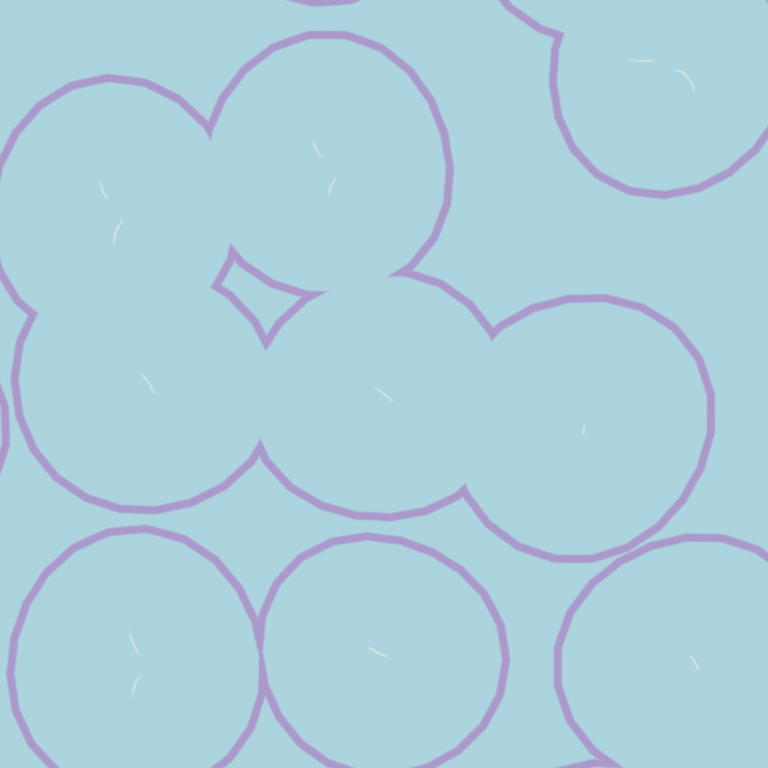
A Shadertoy shader for this pattern:

```glsl
const float TAU = 6.2831853;

vec2 hash2(vec2 p) {
    p = vec2(dot(p, vec2(127.1, 311.7)), dot(p, vec2(269.5, 183.3)));
    return fract(sin(p) * 43758.5453);
}

// Slightly uneven disc with a faceted rim
float facetedDisc(vec2 p, float radius, float phase) {
    float facet = TAU / 22.0;
    float angle = atan(p.y, p.x);
    float fold = mod(angle + phase, facet) - 0.5 * facet;
    float wobble = 0.005 * sin(2.0 * angle + phase) + 0.0025 * sin(3.0 * angle - 2.0 * phase);
    return length(p) * cos(fold) - radius - wobble;
}

// Thin, kinked and broken thread
float thread(vec2 p, vec2 seed) {
    float angle = -0.4 - 1.5 * seed.x;
    vec2 q = mat2(cos(angle), -sin(angle), sin(angle), cos(angle)) * p;
    float reach = mix(0.012, 0.075, seed.y * seed.y);
    float bend = 0.45 * abs(q.x - 0.012) + 0.003 * sin(q.x * 120.0 + TAU * seed.x);
    float taper = 1.0 - smoothstep(0.6 * reach, reach, abs(q.x));
    float gaps = smoothstep(-0.6, 0.2, sin(q.x * 95.0 + TAU * seed.y));
    return (1.0 - smoothstep(0.0005, 0.003, abs(q.y + bend - 0.01))) * taper * gaps;
}

void mainImage(out vec4 fragColor, in vec2 fragCoord) {
    vec2 uv = fragCoord / iResolution.y;
    float spacing = 0.325;
    vec2 cell = floor(uv / spacing);
    float outline = 1.0;
    float threads = 0.0;

    // Merge the scattered discs of the neighbouring cells
    for (int y = -1; y <= 1; y++) {
        for (int x = -1; x <= 1; x++) {
            vec2 id = cell + vec2(x, y);
            vec2 jitter = hash2(id + 3.7);
            vec2 seed = hash2(id + 41.3);
            if (hash2(id + 17.9).x < 0.08) continue;
            vec2 p = uv - (id + 0.5 + 0.62 * (jitter - 0.5)) * spacing;
            float radius = mix(0.154, 0.17, seed.x);
            outline = min(outline, facetedDisc(p, radius, TAU * seed.y));
            threads = max(threads, thread(p, seed));
        }
    }

    // Colours
    vec3 water = vec3(0.67, 0.83, 0.87);
    vec3 violet = vec3(0.67, 0.60, 0.80);
    vec3 pale = vec3(0.87, 0.91, 0.88);
    vec3 color = mix(water, pale, 0.65 * threads);
    float line = 1.0 - smoothstep(0.0031, 0.0073, abs(outline));
    color = mix(color, violet, line);
    fragColor = vec4(color, 1.0);
}
```
